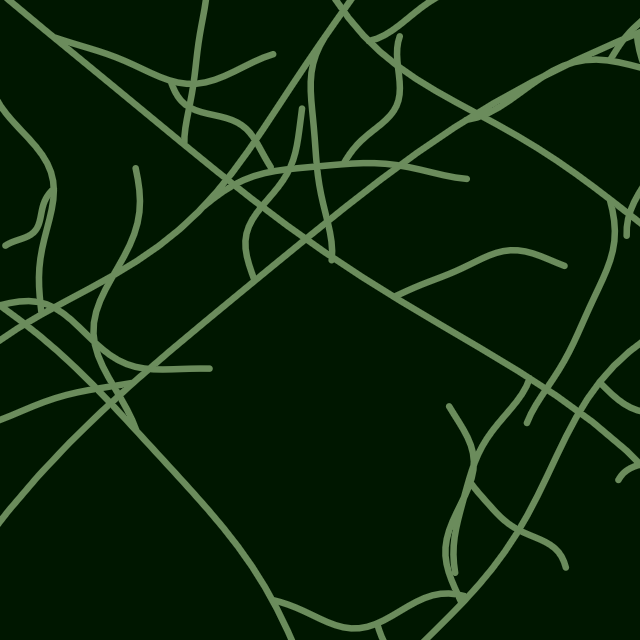
Give the GLSL for this pattern, as a WebGL 2 fragment shader.

```glsl
#version 300 es
precision highp float;
// Pale green vines that cross and fork over a near-black green ground.

uniform vec2 u_resolution;
out vec4 fragColor;

struct Vine {
    vec2 root;
    float heading;
    float len;
    float sway;
    float seed;
};

float hash(float n) {
    return fract(sin(n * 12.9898 + 4.137) * 43758.5);
}

vec2 direction(float angle) {
    return vec2(cos(angle), sin(angle));
}

float segmentDistance(vec2 p, vec2 a, vec2 b) {
    vec2 ap = p - a, ab = b - a;
    return length(ap - ab * clamp(dot(ap, ab) / dot(ab, ab), 0.0, 1.0));
}

// Point at t in 0..1: a straight run bent sideways by layered sines.
vec2 vinePoint(Vine v, float t) {
    float phase = 6.2832 * hash(v.seed + 0.3);
    float ripple = 6.2832 * hash(v.seed + 0.7);
    float bend = 0.05 * (sin(5.0 * t + phase) - sin(phase))
               + 0.015 * (sin(9.0 * t + ripple) - sin(ripple));
    vec2 along = direction(v.heading);
    vec2 side = vec2(-along.y, along.x);
    return v.root + v.len * (along * t + side * bend * v.sway);
}

float vineDistance(vec2 p, Vine v) {
    // Skip the curve when its bounding capsule is far away.
    float chord = segmentDistance(p, v.root, v.root + direction(v.heading) * v.len);
    if (chord > 0.13 * v.len * v.sway + 0.02) return 1.0;

    float nearest = 1.0;
    vec2 a = v.root;
    for (int i = 1; i <= 24; i++) {
        vec2 b = vinePoint(v, float(i) / 24.0);
        nearest = min(nearest, segmentDistance(p, a, b));
        a = b;
    }
    return nearest;
}

// Shoot that leaves its parent at t, forwards or backwards.
Vine fork(Vine parent, float t, float side, float len, float seed) {
    float turn = side * mix(0.6, 1.1, hash(seed + 0.1));
    float flip = hash(seed + 0.2) > 0.6 ? 3.1416 : 0.0;
    return Vine(vinePoint(parent, t), parent.heading + turn + flip, len, 1.7, seed);
}

void main() {
    float scale = min(u_resolution.x, u_resolution.y);
    vec2 p = gl_FragCoord.xy / scale;
    vec2 center = 0.5 * u_resolution / scale;
    float nearest = 1.0;

    // Long stems in two crossing families of three.
    for (int i = 0; i < 6; i++) {
        float seed = float(i) * 17.0 + 3.0;
        float heading = (i % 2 == 0 ? 0.85 : -0.75) + 0.4 * (hash(seed) - 0.5);
        float offset = 0.4 * float(i / 2 - 1) + 0.12 * (hash(seed + 1.0) - 0.5);
        float len = 2.0 * (0.85 - abs(offset));
        vec2 along = direction(heading);
        vec2 root = center + vec2(-along.y, along.x) * offset - along * len * 0.5;
        Vine stem = Vine(root, heading, len, 1.0, seed);
        nearest = min(nearest, vineDistance(p, stem));

        // Branches on alternating sides, some with a short twig.
        int count = int(len * 3.5);
        for (int k = 0; k < count; k++) {
            float id = seed + float(k) * 2.3 + 5.0;
            float t = (float(k) + mix(0.3, 0.7, hash(id))) / float(count);
            float side = k % 2 == 0 ? 1.0 : -1.0;
            Vine branch = fork(stem, t, side, mix(0.24, 0.42, hash(id + 0.5)), id);
            nearest = min(nearest, vineDistance(p, branch));

            if (hash(id + 0.9) > 0.45) {
                float twigLength = mix(0.1, 0.24, hash(id + 1.1));
                Vine twig = fork(branch, 0.55, -side, twigLength, id + 1.3);
                nearest = min(nearest, vineDistance(p, twig));
            }
        }
    }

    // Flat strokes with a one-pixel soft edge.
    float cover = clamp(0.5 + (0.0051 - nearest) * scale, 0.0, 1.0);
    vec3 ground = vec3(0.0, 0.09, 0.0);
    vec3 vineGreen = vec3(0.42, 0.55, 0.36);
    fragColor = vec4(mix(ground, vineGreen, cover), 1.0);
}
```
